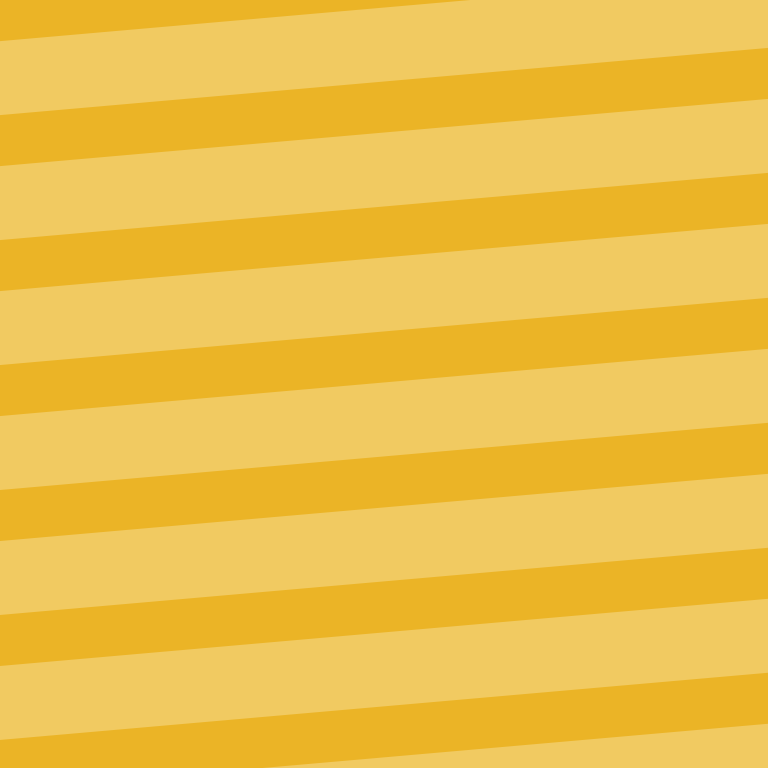
Give the GLSL for this pattern, as a WebGL 1 fragment shader.

```glsl
precision highp float;

// Flat two-tone stripes rising gently to the right: pale bands on gold.
// The position is projected onto the stripe normal, repeated with fract,
// and each band is cut out by a signed distance with antialiased edges.

uniform vec2 u_resolution;

const float TILT        = 0.08727;  // stripe angle in radians (5 degrees)
const float PERIOD      = 0.1621;   // pale band plus gold gap, across the stripes
const float PALE_WIDTH  = 0.0959;   // width of one pale band
const float BAND_START  = 0.0364;   // lower edge of a pale band, along the normal
const vec3  GOLD_COLOUR = vec3(0.923, 0.706, 0.150);
const vec3  PALE_COLOUR = vec3(0.946, 0.792, 0.382);

// Signed distance to the nearest pale band, negative inside it.
float bandDistance(float across) {
  float bandCentre = BAND_START + 0.5 * PALE_WIDTH;
  float cell = fract((across - bandCentre) / PERIOD + 0.5) - 0.5;
  return abs(cell) * PERIOD - 0.5 * PALE_WIDTH;
}

void main() {
  vec2 position = gl_FragCoord.xy / u_resolution.y;
  float pixel = 1.0 / u_resolution.y;

  // Coordinate perpendicular to the stripes
  vec2 stripeNormal = vec2(-sin(TILT), cos(TILT));
  float across = dot(position, stripeNormal);

  // Coverage of the pale band, smoothed over about one pixel
  float pale = clamp(0.5 - bandDistance(across) / pixel, 0.0, 1.0);
  gl_FragColor = vec4(mix(GOLD_COLOUR, PALE_COLOUR, pale), 1.0);
}
```
